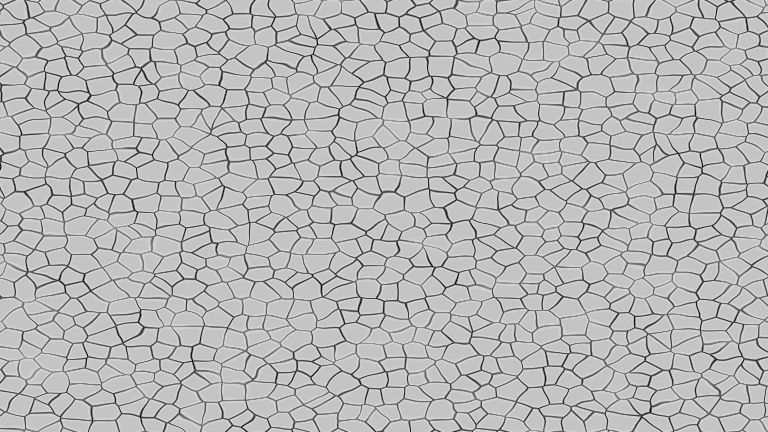
This pattern is drawn by a Shadertoy shader. Its source:

```glsl
// Pale grey crackle: wide, irregular Voronoi cells parted by thin dark seams.

const vec2  CELLS        = vec2(19.2, 29.0);  // cells per canvas height, across and up
const float JITTER       = 0.88;              // scatter of the cell centres
const float WARP         = 0.13;              // bend of the seams, in cells
const float WARP_FREQ    = 1.4;               // bends per cell
const float SEAM_WIDTH   = 0.049;             // in cells, so upright seams are thicker
const float SEAM_VARIETY = 0.5;               // relative change of seam width
const float SOFTNESS     = 1.4;               // edge filter, in output samples
const vec2  RIM          = vec2(0.0049, 0.0066); // bright rim fade, in canvas heights

const vec3 FACE_COLOR = vec3(0.77);
const vec3 RIM_COLOR  = vec3(0.815);
const vec3 SEAM_COLOR = vec3(0.03);

vec2 hash2(vec2 cell) {
    uvec2 h = uvec2(ivec2(cell) + 4096) * uvec2(1597334673u, 3812015801u);
    uint n = (h.x ^ h.y) * 1597334673u;
    n = (n ^ (n >> 15)) * 2246822519u;
    n ^= n >> 13;
    return vec2(n & 65535u, n >> 16) / 65535.0;
}

// Two channels of smooth value noise in 0..1
vec2 noise2(vec2 p) {
    vec2 i = floor(p), f = fract(p);
    f = f * f * (3.0 - 2.0 * f);
    return mix(mix(hash2(i), hash2(i + vec2(1, 0)), f.x),
               mix(hash2(i + vec2(0, 1)), hash2(i + vec2(1, 1)), f.x), f.y);
}

vec2 cellCentre(vec2 cell) {
    return cell + 0.5 + JITTER * (hash2(cell) - 0.5);
}

// Box-filtered coverage of a line at distance d
float lineCoverage(float d, float width, float blur) {
    float h = 0.5 * blur;
    return (clamp(d + 0.5 * width, -h, h) - clamp(d - 0.5 * width, -h, h)) / blur;
}

// Returns seam coverage and distance to the nearest seam in canvas heights
vec2 crackle(vec2 q, float width, float blur) {
    // Find the nearest centre
    vec2 home = floor(q), nearestCell = home, nearest = vec2(0.0);
    float best = 1e5;
    for (int y = -1; y <= 1; y++)
    for (int x = -1; x <= 1; x++) {
        vec2 cell = home + vec2(x, y);
        vec2 r = cellCentre(cell) - q;
        float d = dot(r, r);
        if (d < best) { best = d; nearest = r; nearestCell = cell; }
    }

    // Measure the bisectors to its neighbours
    float coverage = 0.0, seamDistance = 1e5;
    for (int y = -2; y <= 2; y++)
    for (int x = -2; x <= 2; x++) {
        if (x == 0 && y == 0) continue;
        vec2 r = cellCentre(nearestCell + vec2(x, y)) - q;
        vec2 normal = normalize(r - nearest);
        float toCanvas = 1.0 / length(normal * CELLS);
        float d = dot(0.5 * (r + nearest), normal) * toCanvas;
        coverage = max(coverage, lineCoverage(d, width * toCanvas, blur));
        seamDistance = min(seamDistance, d);
    }
    return vec2(coverage, seamDistance);
}

void mainImage(out vec4 fragColor, in vec2 fragCoord) {
    vec2 q = fragCoord / iResolution.y * CELLS;

    // Bend the seams and vary their width
    float width = SEAM_WIDTH * (1.0 + SEAM_VARIETY * (2.0 * noise2(q * 0.8 + 71.0).x - 1.0));
    q += WARP * (2.0 * noise2(q * WARP_FREQ + 17.0) - 1.0);

    vec2 seam = crackle(q, width, SOFTNESS / iResolution.y);

    // Flat faces, bright rims, dark seams
    vec3 color = mix(RIM_COLOR, FACE_COLOR, smoothstep(RIM.x, RIM.y, seam.y));
    color = mix(color, SEAM_COLOR, seam.x);
    fragColor = vec4(color, 1.0);
}
```
